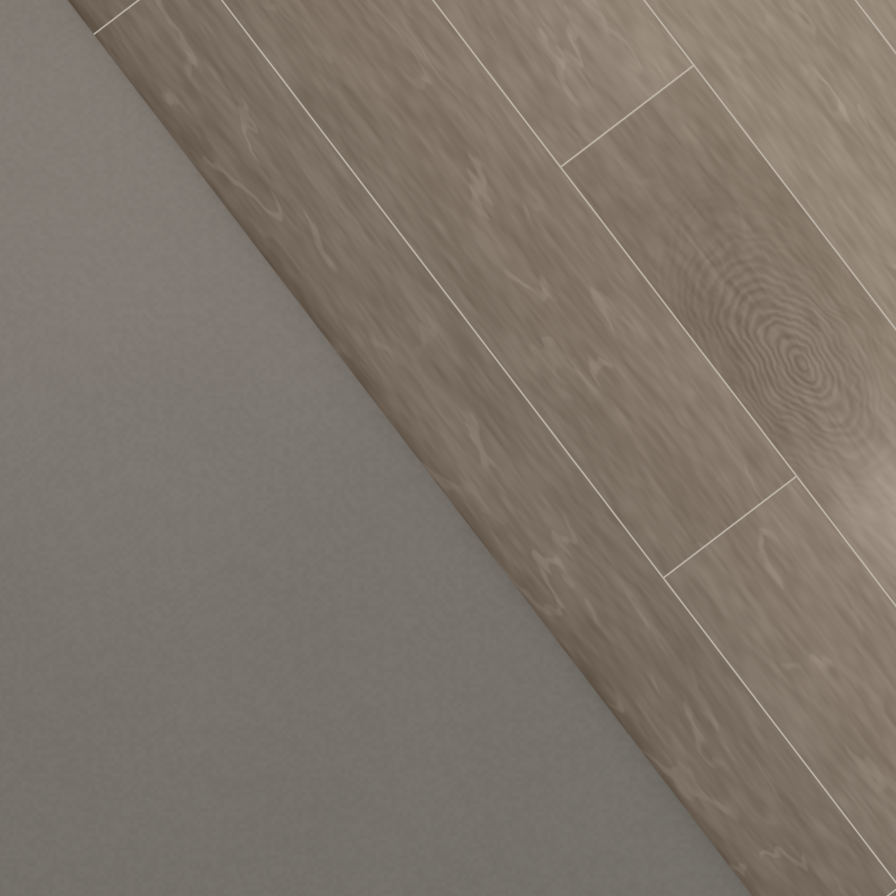
Write a WebGL 1 fragment shader that draws this texture.

```glsl
precision highp float;

uniform vec2 u_resolution;

const float WALL_EDGE = 0.060;
const float FIRST_SEAM = 0.1966;
const float PLANK_WIDTH = 0.1873;
const float PLANK_LENGTH = 1.302;
const float STAGGER = 0.868;
const float FIRST_JOINT = 0.094;

float hash(vec2 p) {
  return fract(sin(dot(p, vec2(127.1, 311.7))) * 43758.545);
}

float noise(vec2 p) {
  vec2 i = floor(p);
  vec2 f = fract(p);
  f = f * f * (3.0 - 2.0 * f);
  float low = mix(hash(i), hash(i + vec2(1.0, 0.0)), f.x);
  float high = mix(hash(i + vec2(0.0, 1.0)), hash(i + vec2(1.0, 1.0)), f.x);
  return mix(low, high, f.y);
}

float fbm(vec2 p) {
  float sum = 0.0;
  float weight = 0.5;
  for (int i = 0; i < 4; i++) {
    sum += weight * noise(p);
    p = p * 2.03 + 17.3;
    weight *= 0.5;
  }
  return sum;
}

float glow(vec2 p, vec2 center, vec2 radius) {
  vec2 d = (p - center) / radius;
  return exp(-dot(d, d));
}

float lineMask(float dist, float halfWidth, float pixel) {
  return 1.0 - smoothstep(halfWidth - 0.5 * pixel, halfWidth + pixel, abs(dist));
}

// Fine fibres stretched along the board, centred on zero
float fibres(vec2 board, float seed) {
  float bend = 0.012 * noise(board * vec2(9.0, 5.0) + seed);
  vec2 q = vec2(board.x + bend, board.y) + seed;
  float coarse = noise(q * vec2(85.0, 9.0)) - 0.5;
  float medium = noise(q * vec2(170.0, 24.0)) - 0.5;
  float fine = noise(q * vec2(300.0, 48.0)) - 0.5;
  return 0.35 * coarse + 0.4 * medium + 0.4 * fine;
}

// Pale nested arches running down the middle of a board
float arches(float side, float along, float seed) {
  float warp = fbm(vec2(side * 3.0, along * 9.0) + seed);
  float phase = along * 7.0 + side * side * 1.8 + warp * 2.2;
  float ridge = smoothstep(0.72, 1.0, sin(phase * 6.2832));
  float patches = smoothstep(0.42, 0.68, noise(vec2(side * 5.0, along * 14.0) + seed));
  return ridge * patches * (1.0 - smoothstep(0.25, 0.85, abs(side)));
}

// Growth rings bent around a knot
float knotRings(vec2 board, vec2 center) {
  vec2 d = (board - center) * vec2(1.7, 0.8);
  float warp = 0.04 * fbm(board * 24.0);
  return sin((length(d) + warp) * 520.0);
}

vec3 wallColor(vec2 p, float across) {
  vec3 color = mix(vec3(0.455, 0.440, 0.415), vec3(0.500, 0.475, 0.448), smoothstep(0.0, 1.0, p.y));
  color += 0.015 * glow(p, vec2(0.08, 0.72), vec2(0.35, 0.4));
  color += 0.014 * (fbm(p * 9.0) - 0.47);
  color += 0.020 * (noise(p * 230.0) - 0.5);
  return color - 0.035 * exp((across - WALL_EDGE) / 0.012);
}

vec3 woodColor(vec2 board, float row, float plank, float side) {
  float seed = 13.0 * row + 7.3 * plank;
  vec3 color = mix(vec3(0.475, 0.425, 0.378), vec3(0.585, 0.532, 0.475), smoothstep(0.10, 0.66, board.x));

  // Tone of the lower boards and the sheen at the right
  color += 0.025 * step(0.5, row) * step(row, 1.5) * step(0.5, plank);
  float lowerBoard = step(1.5, row) * step(row, 2.5) * step(0.961, board.y + 0.431);
  color -= 0.055 * lowerBoard * glow(board, vec2(0.47, 0.74), vec2(0.2, 0.23));
  color += 0.11 * lowerBoard * glow(board, vec2(0.455, 1.07), vec2(0.08, 0.10));

  // Grain and figure
  color += 0.100 * fibres(board, seed);
  color += 0.035 * (fbm(board * vec2(14.0, 5.0) + seed) - 0.47);
  color += 0.050 * arches(side, board.y, seed) * (1.0 - 0.7 * lowerBoard);
  vec2 knot = vec2(0.465, 0.87);
  float figure = lowerBoard * glow(board, vec2(0.455, 0.84), vec2(0.075, 0.14));
  color += 0.032 * figure * knotRings(board, knot);

  // Shade beside the wall
  float gap = max(board.x - WALL_EDGE, 0.0);
  return color - 0.085 * exp(-gap / 0.012) - 0.020 * exp(-gap / 0.05);
}

void main() {
  vec2 p = gl_FragCoord.xy / u_resolution;
  float pixel = 1.0 / min(u_resolution.x, u_resolution.y);

  // Board axes: x across the planks, y along them
  vec2 down = vec2(p.x, 1.0 - p.y);
  vec2 board = vec2(dot(down, vec2(0.7946, -0.6071)), dot(down, vec2(0.6071, 0.7946)));

  float lane = (board.x - FIRST_SEAM) / PLANK_WIDTH + 1.0;
  float row = floor(lane);
  float run = (board.y - FIRST_JOINT - row * STAGGER) / PLANK_LENGTH;
  float plank = floor(run) + floor(row * STAGGER / PLANK_LENGTH + 0.5);
  float side = 2.0 * fract(lane) - 1.0;

  // Pale joints between the boards
  float seamDist = (0.5 - abs(fract(lane) - 0.5)) * PLANK_WIDTH;
  float jointDist = (0.5 - abs(fract(run) - 0.5)) * PLANK_LENGTH;
  float joint = lineMask(min(seamDist, jointDist), 0.0007, pixel);
  vec3 floorColor = woodColor(board, row, plank, side);
  floorColor = mix(floorColor, vec3(0.77, 0.74, 0.70), 0.85 * joint);

  float wood = smoothstep(-pixel, pixel, board.x - WALL_EDGE);
  vec3 color = mix(wallColor(p, min(board.x, WALL_EDGE)), floorColor, wood);
  gl_FragColor = vec4(clamp(color, 0.0, 1.0), 1.0);
}
```
